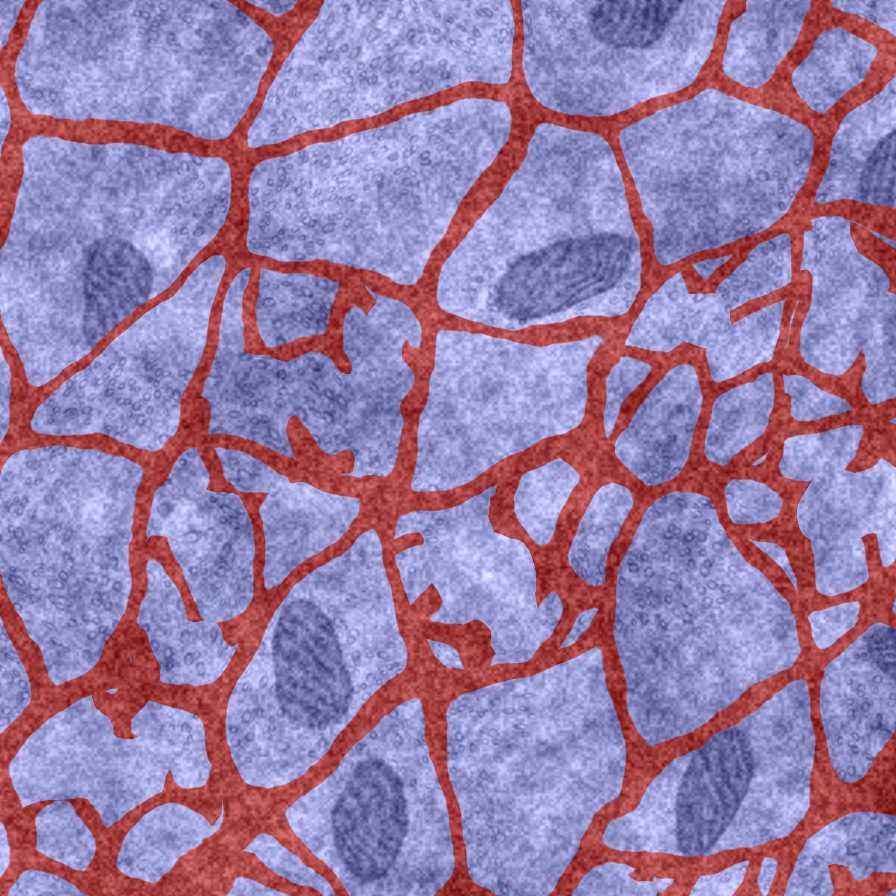
Write a WebGL 1 fragment shader that draws this texture.

```glsl
precision highp float;
// Tinted micrograph of packed cells: red membranes around grainy blue cytoplasm.
// Membranes are rounded borders of a wavering two-level cellular pattern; one
// grey tone (grain, vesicles, striped organelles) is shared by both tints.
uniform vec2 u_resolution;

const vec3 CYTOPLASM_TINT = vec3(0.0, 0.01, 0.23);
const vec3 MEMBRANE_TINT = vec3(0.0, -0.40, -0.40);

float hash(vec2 p) {
  vec3 h = fract(vec3(p.xyx) * 0.1031);
  h += dot(h, h.yzx + 33.33);
  return fract((h.x + h.y) * h.z);
}

vec2 hash2(vec2 p) {
  return vec2(hash(p + 17.3), hash(p + 71.9));
}

float noise(vec2 p) {
  vec2 i = floor(p), f = fract(p);
  f = f * f * (3.0 - 2.0 * f);
  return mix(mix(hash(i), hash(i + vec2(1, 0)), f.x),
             mix(hash(i + vec2(0, 1)), hash(i + vec2(1, 1)), f.x), f.y);
}

vec2 rotate(vec2 p, float angle) {
  float c = cos(angle), s = sin(angle);
  return vec2(c * p.x - s * p.y, s * p.x + c * p.y);
}

// Layered sines that bend straight borders
vec2 waver(vec2 p, float freq, float amount) {
  return amount * vec2(sin(freq * p.y + 2.0 * sin(0.7 * freq * p.x + 1.0)),
                       sin(freq * p.x + 2.0 * sin(0.6 * freq * p.y + 4.0)));
}

// x: rounded distance to the border, y: cell id, zw: offset to the cell seed
vec4 cells(vec2 p, vec2 density, float rounding) {
  vec2 q = p * density, home = floor(q), toSeed = vec2(0.0), owner = home;
  float nearest = 100.0;
  for (int y = -1; y <= 1; y++)
    for (int x = -1; x <= 1; x++) {
      vec2 cell = home + vec2(x, y);
      vec2 r = cell + hash2(cell) - q;
      if (dot(r, r) < nearest) {
        nearest = dot(r, r);
        toSeed = r;
        owner = cell;
      }
    }
  float sum = 0.00000001;
  for (int y = -2; y <= 2; y++)
    for (int x = -2; x <= 2; x++) {
      vec2 cell = owner + vec2(x, y);
      vec2 r = cell + hash2(cell) - q, gap = r - toSeed;
      if (dot(gap, gap) > 0.0001) {
        vec2 normal = normalize(gap);
        float d = dot(0.5 * (r + toSeed), normal) / length(density * normal);
        sum += exp(-max(d, 0.0) / rounding);
      }
    }
  return vec4(-rounding * log(sum), hash(owner + 5.7), toSeed / density);
}

// Small dark rings with pale cores, some cells left empty
float vesicles(vec2 p) {
  vec2 home = floor(p);
  float ink = 0.0;
  for (int y = -1; y <= 1; y++)
    for (int x = -1; x <= 1; x++) {
      vec2 cell = home + vec2(x, y);
      float d = length(cell + hash2(cell) - p);
      float radius = 0.18 + 0.2 * hash(cell + 3.1);
      float ring = 1.0 - smoothstep(0.05, 0.2, abs(d - radius));
      ink = max(ink, ring * step(0.45, hash(cell + 9.4)));
    }
  return ink;
}

// Dark oval with a darker rim and wavy inner folds
float organelle(float tone, vec2 p, vec2 offset, float angle) {
  float e = length(rotate(offset, angle) / vec2(0.042, 0.068));
  float folds = sin(420.0 * rotate(p, angle).x + 9.0 * noise(p * 28.0));
  float rim = smoothstep(0.78, 0.92, e);
  float inside = 0.55 * tone + 0.09 + mix(0.055 * folds, -0.04, rim);
  return mix(tone, inside, 1.0 - smoothstep(0.92, 1.06, e));
}

void main() {
  vec2 p = gl_FragCoord.xy / u_resolution.y;
  float blur = max(0.0012, 1.0 / u_resolution.y);

  // Large cells, some split into clusters of small ones
  vec2 bent = p + waver(p, 13.0, 0.016) + waver(p, 37.0, 0.004) + waver(p, 90.0, 0.0014);
  vec2 tilted = rotate(bent, 0.55) + 3.0;
  vec4 large = cells(tilted, vec2(5.8, 4.2), 0.007);
  vec4 small = cells(tilted + 7.0, vec2(12.0, 9.0), 0.005);
  float split = step(0.64, large.y);
  float broken = 0.05 * smoothstep(0.6, 0.75, noise(p * 14.0 + 40.0));
  float border = min(large.x, mix(1.0, small.x + broken, split));
  float halfWidth = 0.0074 + 0.006 * smoothstep(0.55, 0.85, noise(p * 8.0))
                  + 0.0024 * (noise(p * 110.0) - 0.5);
  float membrane = 1.0 - smoothstep(-blur, blur, border - halfWidth);

  // Shared film grain and mottling
  float grain = 0.18 * (noise(p * 300.0) - 0.5) + 0.16 * (noise(p * 170.0 + 8.0) - 0.5);
  float mottle = 0.18 * (noise(p * 48.0) - 0.5) + 0.20 * (noise(p * 11.0 + 5.0) - 0.5);

  // Cytoplasm: per-cell tone, vesicle patches, faint fibres, organelles
  float tone = 0.60 + mottle + 0.08 * (fract(large.y * 37.0) - 0.5);
  tone -= 0.11 * vesicles(bent * 75.0) * smoothstep(0.4, 0.65, noise(p * 9.0 + 20.0));
  float fibres = noise(rotate(bent, 0.55) * vec2(130.0, 9.0)) - 0.5;
  tone += 0.16 * fibres * smoothstep(0.5, 0.7, noise(p * 5.0 + 60.0));
  if (large.y < 0.22) tone = organelle(tone, bent, large.zw, 20.0 * large.y);

  vec3 cytoplasm = vec3(tone + grain) + CYTOPLASM_TINT;
  vec3 wall = vec3(0.65 + 0.6 * mottle + grain) + MEMBRANE_TINT;
  gl_FragColor = vec4(mix(cytoplasm, wall, membrane), 1.0);
}
```
